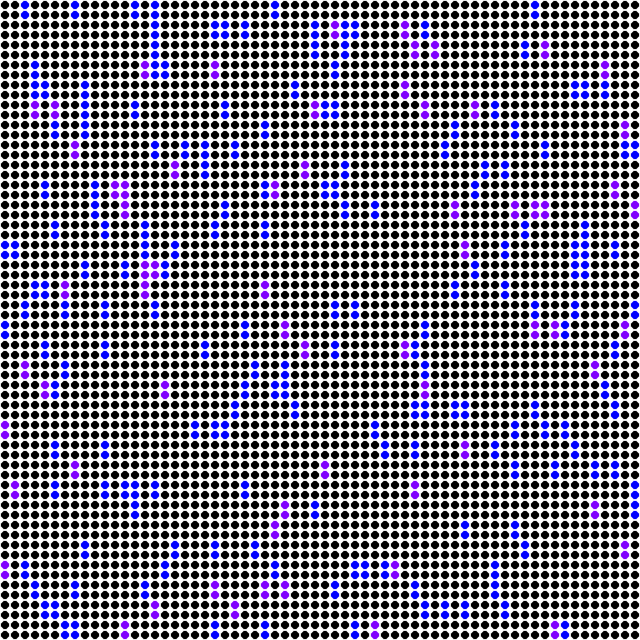
This pattern is drawn by a WebGL 2 fragment shader. Its source:

```glsl
#version 300 es
precision highp float;

uniform vec2 u_resolution;
out vec4 fragColor;

// Integer hash of a cell, from 0 to 1
float hash(uvec2 cell) {
    uint h = cell.x * 1597334677u ^ cell.y * 3812015801u;
    h = (h ^ (h >> 16)) * 2246822519u;
    h = (h ^ (h >> 13)) * 3266489917u;
    h ^= h >> 16;
    return float(h >> 8) / 16777216.0;
}

// Signed distance to an octagon with long diagonal sides
float octagon(vec2 p) {
    p = abs(p);
    return max(max(p.x, p.y) - 0.41, (p.x + p.y - 0.54) * 0.7071);
}

// Mostly black, some blue, a few violet
vec3 dotColor(float pick) {
    vec3 black = vec3(0.0);
    vec3 blue = vec3(0.0, 0.0, 1.0);
    vec3 violet = vec3(0.5, 0.0, 1.0);
    return pick < 0.032 ? violet : pick < 0.125 ? blue : black;
}

void main() {
    // 64 by 64 grid of dots
    vec2 grid = gl_FragCoord.xy / u_resolution * 64.0;
    float pixel = 64.0 / min(u_resolution.x, u_resolution.y);

    // Two dots, one above the other, share a colour
    uvec2 pair = uvec2(floor(grid * vec2(1.0, 0.5)));
    vec3 ink = dotColor(hash(pair + 17u));

    float coverage = clamp(0.5 - octagon(fract(grid) - 0.5) / pixel, 0.0, 1.0);
    fragColor = vec4(mix(vec3(1.0), ink, coverage), 1.0);
}
```
